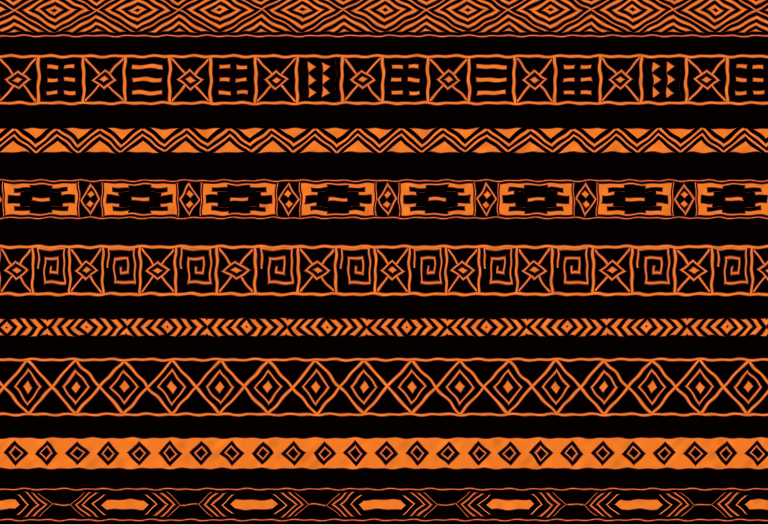
A WebGL 1 fragment shader for this pattern:

```glsl
precision highp float;
uniform vec2 u_resolution;

const vec2 SHEET = vec2(768.0, 526.0); // design units across and down
const float SOFT = 1.25;               // edge softness in design units
const float WOBBLE = 0.45;             // hand-printed edge waviness
const float WEAR = 0.10;               // ink unevenness
const vec3 GROUND = vec3(0.025, 0.004, 0.004);
const vec3 BLEED = vec3(0.43, 0.15, 0.09);
const vec3 INK = vec3(0.95, 0.48, 0.14);
const vec3 FADED = vec3(0.78, 0.42, 0.28);

// Signed distances are negative inside the ink.
float box(vec2 p, vec2 h) {
  vec2 d = abs(p) - h;
  return max(d.x, d.y);
}

float diamond(vec2 p, vec2 h) {
  return (abs(p.x) / h.x + abs(p.y) / h.y - 1.0) * h.x * h.y / length(h);
}

float stroke(float d, float halfWidth) { return abs(d) - halfWidth; }

float tile(float x, float center, float period) {
  return mod(x - center + 0.5 * period, period) - 0.5 * period;
}

float rails(float y, float halfGap, float halfWidth) {
  return stroke(abs(y) - halfGap, halfWidth);
}

// Crossed diagonals with a nested diamond
float crossCell(vec2 p, vec2 h) {
  float diagonals = abs(abs(p.x) * h.y - abs(p.y) * h.x) / length(h) - 1.3;
  float d = max(diagonals, -diamond(p, vec2(11.0, 9.0)));
  d = min(d, stroke(diamond(p, vec2(11.0, 9.0)), 1.2));
  return max(min(d, diamond(p, vec2(5.0, 3.5))), box(p, h));
}

// Square spiral from two half-sets of rings, offset by half a pitch
float spiral(vec2 p) {
  const float pitch = 7.0;
  p = vec2(p.x, (p.y + 2.5) * 0.72);
  float lower = step(0.0, p.y);
  float r = max(abs(p.x - lower * 0.5 * pitch), abs(p.y));
  float ring = abs(mod(r - lower * 0.5 * pitch + 0.5 * pitch, pitch) - 0.5 * pitch);
  return max(ring - 1.15, r - mix(15.5, 12.0, lower));
}

float nestedDiamonds(vec2 p) {
  float s = abs(tile(p.x, 55.0, 82.5)) / 41.25 + abs(p.y - 10.0) / 24.0;
  s = s > 1.0 ? 2.0 - s : s;
  float rings = (abs(fract(s * 3.4) - 0.5) - 0.27) * 6.1;
  return min(max(rings, p.y - 32.0), stroke(p.y - 36.0, 0.9));
}

// Crosses alternating with dashes, bars and arrowheads
float emblemBand(vec2 p) {
  const float period = 86.1;
  float x = tile(p.x, 18.0, period);
  float y = p.y - 80.0;
  float kind = mod(floor((p.x - 18.0) / period), 4.0);
  vec2 q = vec2(tile(p.x, 61.0, period), y);
  float row = tile(q.y, 0.0, 13.0);
  float mark = box(vec2(abs(q.x) - 8.5, row), vec2(5.5, 2.0));
  if (kind == 1.0) mark = box(vec2(q.x, row), vec2(15.0, 2.2));
  if (kind == 3.0) {
    float tip = mod(q.x + 14.0, 14.0) - 7.0;
    mark = max(abs(row) * 0.8 + tip * 0.6 - 2.4, -tip - 4.0);
  }
  mark = max(mark, box(q, vec2(16.0, 18.0)));
  float d = min(crossCell(vec2(x, y), vec2(19.0, 22.0)), mark);
  d = min(d, max(stroke(abs(x) - 20.5, 1.8), abs(y) - 24.0));
  return min(d, rails(y, 23.5, 1.6));
}

float zigzagBand(vec2 p) {
  float wave = abs(tile(p.x, 14.0, 43.0)) * 0.8;
  float v = p.y - 141.0 - wave + 8.6;
  float d = min(stroke(v + 3.5, 1.9), stroke(v - 3.0, 1.6));
  d = min(d, min(8.5 - v, v + 10.0));
  return max(d, abs(p.y - 141.0) - 12.0);
}

// Blocks with a stepped hollow, split by narrow diamond cells
float steppedBand(vec2 p) {
  float y = p.y - 200.0;
  vec2 q = vec2(tile(p.x, 41.0, 99.0), y);
  float hollow = min(box(q, vec2(33.0, 4.0)), box(q, vec2(21.0, 8.0)));
  hollow = min(hollow, box(vec2(q.x, abs(y) - 9.5), vec2(27.0, 2.0)));
  hollow = min(hollow, box(q, vec2(11.0, 14.0)));
  float d = max(box(q, vec2(36.5, 16.0)), -hollow);
  d = min(d, box(q, vec2(9.0, 1.8)));
  vec2 c = vec2(tile(p.x, 90.5, 99.0), y);
  d = min(d, stroke(diamond(c, vec2(9.5, 15.0)), 1.1));
  d = min(d, diamond(vec2(c.x, abs(y) - 5.0), vec2(4.0, 4.0)));
  d = min(d, max(stroke(abs(c.x) - 11.5, 0.7), abs(y) - 17.0));
  return min(d, rails(y, 18.7, 0.8));
}

float spiralBand(vec2 p) {
  const float period = 75.3;
  float x = p.x + 4.0 - 5.0 * cos(6.2832 * ((p.x - 16.0) / period - 4.5) / 5.0);
  float y = p.y - 271.5;
  float cell = tile(x, 16.0, period);
  float d = crossCell(vec2(cell, y), vec2(16.0, 22.0));
  d = min(d, spiral(vec2(tile(x, 53.6, period), y)));
  d = min(d, max(stroke(abs(cell) - 17.8, 1.6), abs(y) - 24.0));
  return min(d, rails(y, 23.7, 1.7));
}

float chevronBand(vec2 p) {
  float y = p.y - 328.5;
  float s = abs(tile(p.x, 7.0, 80.0)) + abs(y) * 0.9;
  float gap = abs(tile(s, 8.5, 10.0)) * 0.74 - 1.6;
  return max(-gap, abs(y) - 8.5);
}

float latticeBand(vec2 p) {
  vec2 q = vec2(tile(p.x, 28.0, 48.0), p.y - 388.5);
  float d = stroke(diamond(q, vec2(24.0, 27.0)), 1.6);
  d = min(d, stroke(diamond(q, vec2(13.0, 16.5)), 1.2));
  d = min(d, diamond(q, vec2(5.0, 6.5)));
  return min(max(d, abs(q.y) - 27.0), rails(q.y, 27.5, 1.5));
}

float solidBand(vec2 p) {
  vec2 q = vec2(tile(p.x, 46.5, 30.9), p.y - 455.0);
  float d = max(abs(q.y) - 15.5, -diamond(q, vec2(11.5, 12.0)));
  return min(d, stroke(diamond(q, vec2(6.0, 6.5)), 1.0));
}

float hexBand(vec2 p) {
  vec2 q = vec2(tile(p.x, 253.7, 128.5), p.y - 506.5);
  float s = abs(q.x) + abs(q.y) * 1.1;
  float d = max(s - 24.0, abs(q.y) - 5.0);
  d = min(d, max(stroke(s - 32.0, 1.2), abs(q.y) - 10.0));
  d = min(d, max(abs(tile(s, 42.0, 7.0)) * 0.7 - 1.0, max(38.0 - s, s - 56.0)));
  d = min(d, box(vec2(abs(q.x) - 64.25, q.y), vec2(8.0, 0.8)));
  return min(max(d, abs(q.y) - 12.0), rails(q.y, 15.5, 0.8));
}

void main() {
  vec2 p = gl_FragCoord.xy / u_resolution * SHEET;
  p.y = SHEET.y - p.y;
  vec2 ripple = sin(p.yx * 0.31 + 2.0 * sin(p * 0.083)) + sin(p.yx * 0.17 + p * 0.11);
  vec2 w = p + WOBBLE * ripple;

  float d = min(nestedDiamonds(w), emblemBand(w));
  d = min(d, min(zigzagBand(w), steppedBand(w)));
  d = min(d, min(spiralBand(w), chevronBand(w)));
  d = min(d, min(latticeBand(w), min(solidBand(w), hexBand(w))));

  // Ink bleeds through dark red and fades at thin edges
  float soft = max(SOFT, 0.7 * SHEET.x / u_resolution.x);
  float cover = smoothstep(soft, -soft, d);
  float patchy = 1.0 + WEAR * 0.5 * (ripple.x * ripple.y) * 0.5;
  vec3 ink = mix(FADED, INK, smoothstep(0.3, -1.6, d)) * patchy;
  vec3 color = mix(GROUND, BLEED, smoothstep(0.0, 0.5, cover));
  color = mix(color, ink, smoothstep(0.4, 1.0, cover));
  gl_FragColor = vec4(color, 1.0);
}
```
